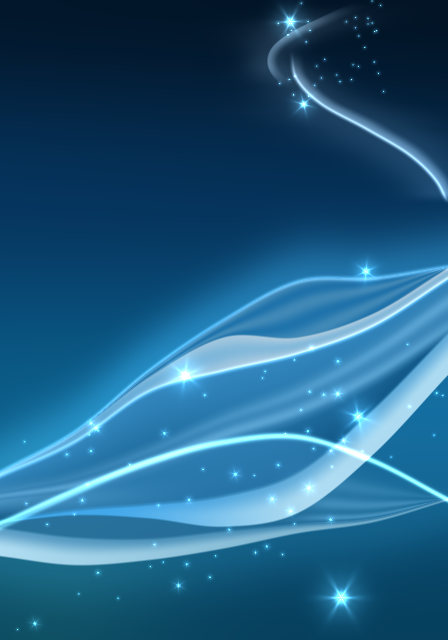
Give the GLSL for this background, as a Shadertoy shader.

```glsl
// Flowing translucent ribbons and sparkling stars over a deep blue gradient.
#define ICE vec3(.72, .89, .97)
#define SKY vec3(.40, .69, .87)
#define STEEL vec3(.20, .50, .70)
#define DEEP vec3(.06, .32, .50)
#define PEARL vec3(.76, .85, .91)
#define DRIFT_STARS 64
#define DUST_STARS 36

float hash(float n) { return fract(sin(n * 127.1) * 43758.5); }

float gauss(float d, float w) { return exp(-d * d / (w * w)); }

// Smooth curve through seven evenly spaced heights
float curve(float x, vec4 a, vec3 b) {
    float k[7] = float[7](a.x, a.y, a.z, a.w, b.x, b.y, b.z);
    float s = clamp(x, 0., 1.) * 6.;
    int i = min(int(s), 5);
    float f = s - float(i), p = k[i], q = k[i + 1];
    float before = i > 0 ? k[max(i - 1, 0)] : 2. * p - q;
    float after = i < 5 ? k[min(i + 2, 6)] : 2. * q - p;
    return p + .5 * f * (q - before + f * (2. * before - 5. * p + 4. * q - after
         + f * (3. * (p - q) + after - before)));
}

// Coverage between two heights, with a softness for each edge
float band(float y, float lo, float hi, float softLo, float softHi) {
    return smoothstep(-softLo, softLo, y - lo) * smoothstep(-softHi, softHi, hi - y);
}

float across(float y, float lo, float hi) {
    return clamp((y - lo) / max(hi - lo, .002), 0., 1.);
}

// Signed distance from a strand running down the canvas
float strand(vec2 uv, float top, float span, vec4 a, vec3 b) {
    float s = (top - uv.y) / span;
    float slope = (curve(s + .01, a, b) - curve(s - .01, a, b)) / (.02 * span) * .7;
    return (uv.x - curve(s, a, b)) / sqrt(1. + slope * slope);
}

// Six-rayed sparkle with a soft halo
float star(vec2 d, float r, float turn) {
    float l = length(d) / r;
    float rays = pow(abs(cos(3. * atan(d.y, d.x + 1e-6) + turn)), 10.);
    return 1.3 * gauss(l, .22) + rays * exp(-3.2 * l) + .28 * gauss(l, .8);
}

vec3 backdrop(vec2 uv) {
    vec3 c = mix(vec3(.025, .25, .37), vec3(.035, .34, .52), smoothstep(0., .38, uv.y));
    c = mix(c, vec3(.02, .20, .36), smoothstep(.38, .73, uv.y));
    c = mix(c, vec3(.008, .09, .17), smoothstep(.68, 1., uv.y));
    c += vec3(.03, .06, .02) * gauss(length(uv - vec2(.1, .04)), .3);
    return c * (1. - .15 * uv.x * smoothstep(.5, .9, uv.y));
}

void mainImage(out vec4 fragColor, in vec2 fragCoord) {
    vec2 uv = fragCoord / iResolution.xy;
    vec2 aspect = vec2(1., iResolution.y / iResolution.x);
    float x = uv.x, y = uv.y, px = 1.3 / iResolution.y;
    vec3 col = backdrop(uv);

    // Ribbon outlines
    float sailTop = curve(x, vec4(.262, .325, .421, .5), vec3(.56, .565, .583));
    float pearlTop = curve(x, vec4(.261, .323, .411, .473), vec3(.473, .51, .581));
    float pearlLow = curve(x, vec4(.256, .309, .388, .42), vec3(.447, .49, .564));
    float veilTop = curve(x, vec4(.232, .255, .297, .349), vec3(.395, .46, .544));
    float veilLow = veilTop - mix(.015, .065, x);
    float sweepTop = curve(x, vec4(.186, .203, .212, .225), vec3(.262, .36, .479));
    float sweepLow = curve(x, vec4(.183, .195, .19, .177), vec3(.199, .29, .414));
    float keelTop = curve(x, vec4(.175, .16, .158, .17), vec3(.181, .19, .222));
    float keelLow = curve(x, vec4(.131, .117, .125, .143), vec3(.167, .184, .218));
    float arch = curve(x, vec4(.182, .234, .28, .31), vec3(.318, .28, .219));

    // Halo around the wave
    float outside = max(max(y - sailTop, keelLow - y), 0.);
    col += vec3(.1, .2, .24) * gauss(outside, .065) * (y > sailTop ? 1. : .45);

    // Translucent body, arch interior and hollow
    float t = across(y, sweepTop, pearlLow);
    col = mix(col, mix(DEEP, STEEL * 1.1, t), .85 * band(y, sweepTop, pearlLow, .01, px));
    col = mix(col, STEEL * 1.1, .55 * band(y, sweepTop, arch, px, px));
    col = mix(col, SKY, .45 * gauss(y - .215 - .04 * x, .018) * smoothstep(.5, 0., x));
    col = mix(col, STEEL * .9, .7 * band(y, keelTop, sweepLow, px, px) * smoothstep(.95, .4, x));

    // Pleats fanning out to the right
    t = across(y, keelTop, arch);
    float pleat = .5 + .5 * sin(26. * sqrt(t) + 2. * x);
    col = mix(col, SKY, band(y, keelTop, mix(keelTop, arch, .65), px, .03)
        * smoothstep(.6, .75, x) * (.2 + .4 * pleat * (1. - t)));

    // Soft middle veil
    t = across(y, veilLow, veilTop);
    col = mix(col, mix(SKY, STEEL, .35 + .35 * sin(9. * t + 4. * x)),
        .8 * band(y, veilLow, veilTop, .012, .018));

    // Bright sweep and keel
    t = across(y, sweepLow, sweepTop);
    vec3 sweep = mix(ICE, SKY, smoothstep(.3, 1., t));
    sweep = mix(STEEL * 1.35, sweep, smoothstep(.2, .72, x));
    col = mix(col, sweep, .93 * band(y, sweepLow, sweepTop, px, .004));
    t = across(y, keelLow, keelTop);
    vec3 keel = mix(ICE, SKY * .9, smoothstep(.25, 1., t));
    col = mix(col, keel, band(y, keelLow, keelTop, px, .003) * mix(.95, .5, x));

    // Creased sail above the pearl ribbon
    t = across(y, pearlTop, sailTop);
    float crease = .5 + .5 * sin(17. * t - 9. * x + 3. * sin(4. * x + 2. * t));
    col = mix(col, mix(DEEP * 1.35, SKY * .88, .2 + .6 * crease), .8 * band(y, pearlTop, sailTop, px, px));
    t = across(y, pearlLow, pearlTop);
    vec3 pearl = mix(SKY, PEARL, smoothstep(.1, .6, x) * (.75 + .25 * cos(6. * t)));
    col = mix(col, pearl, .88 * band(y, pearlLow, pearlTop, px, px));
    col += .3 * ICE * (gauss(y - sailTop, .0036) + gauss(y - pearlLow, .0036));
    col += vec3(.4, .55, .5) * (gauss(y - arch, .004) + .5 * gauss(y - arch + .007 * (1. - x), .004));

    // Smoky strands in the upper corner
    float tail = strand(uv, .915, .234, vec4(.65, .662, .717, .818), vec3(.911, .97, 1.));
    float hook = strand(uv, .993, .13, vec4(.78, .712, .65, .61), vec3(.597, .606, .636));
    float glow = .55 * gauss(tail, .004) + .35 * band(tail, 0., .018, .002, .012) + .13 * gauss(tail, .07);
    col += PEARL * glow * smoothstep(.68, .7, y) * smoothstep(.925, .87, y);
    glow = .3 * band(hook, 0., .014, .002, .012) + .13 * gauss(hook, .05);
    col += PEARL * glow * smoothstep(.86, .9, y) * smoothstep(1., .95, y);

    // Leading stars: position and radius
    vec3 lead[6] = vec3[6](vec3(.762, .066, .06), vec3(.8, .349, .04), vec3(.413, .414, .04),
        vec3(.648, .966, .045), vec3(.678, .837, .03), vec3(.817, .576, .028));
    float light = 0.;
    for (int i = 0; i < 6; i++) light += star((uv - lead[i].xy) * aspect, lead[i].z, float(i));
    // Stars drifting along the wave, then fine dust by the strands
    for (int i = 0; i < DRIFT_STARS + DUST_STARS; i++) {
        float n = float(i) + 1., h = hash(n), v = hash(n + 71.3) - .5;
        bool dust = i >= DRIFT_STARS;
        vec2 c = dust ? vec2(.62 + .24 * h, .92 + .17 * v) : vec2(h, .16 + .2 * h + .32 * v);
        float r = dust ? .006 : mix(.005, .018, pow(hash(n + 33.7), 3.));
        light += .65 * star((uv - c) * aspect, r, n);
    }
    fragColor = vec4(clamp(col + vec3(.45, .8, .95) * light, 0., 1.), 1.);
}
```
